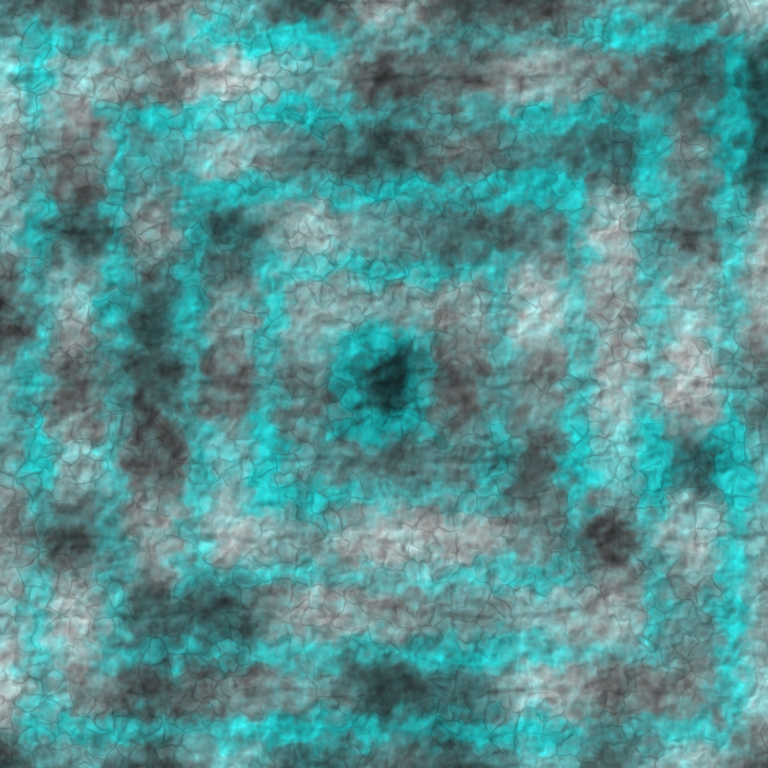
Give the GLSL for this texture, as a three.js fragment shader.

```glsl
// Weathered stone in concentric square bands, ten cells across and down.
// Value noise tones each cell, a cosine of the square distance lays cyan seams,
// and warped fractal noise with soft Voronoi cracks roughens the surface.
varying vec2 vUv;

float hash(vec2 p) {
  return fract(sin(dot(p, vec2(127.1, 311.7))) * 43758.5453);
}

float noise(vec2 p) {
  vec2 i = floor(p), f = fract(p);
  f = f * f * (3.0 - 2.0 * f);
  return mix(mix(hash(i), hash(i + vec2(1.0, 0.0)), f.x),
             mix(hash(i + vec2(0.0, 1.0)), hash(i + 1.0), f.x), f.y);
}

float fbm(vec2 p) {
  float sum = 0.0, amp = 0.57;
  for (int i = 0; i < 3; i++) {
    sum += amp * noise(p);
    p = mat2(1.6, 1.2, -1.2, 1.6) * p + 7.3;
    amp *= 0.5;
  }
  return sum;
}

// Gap between the two nearest scattered points: zero along a crack
float crackGap(vec2 p) {
  vec2 cell = floor(p);
  float nearest = 8.0, second = 8.0;
  for (int y = -1; y <= 1; y++) {
    for (int x = -1; x <= 1; x++) {
      vec2 id = cell + vec2(float(x), float(y));
      float d = length(id + vec2(hash(id), hash(id + 19.7)) - p);
      second = min(second, max(nearest, d));
      nearest = min(nearest, d);
    }
  }
  return second - nearest;
}

void main() {
  // Ragged cell coordinates, with the origin in the middle cell
  vec2 grid = (vUv - 0.5) * 10.0;
  vec2 warp = vec2(fbm(vUv * 48.0), fbm(vUv * 48.0 + 41.0)) - 0.5;
  vec2 p = grid + warp * 0.5;
  float ring = max(abs(p.x), abs(p.y));
  float seam = 0.5 - 0.5 * cos(6.28318 * ring);
  seam *= seam;

  // Cell brightness: lighter in the seams, with mottling and a dark core
  float mottle = fbm(vUv * 56.0 + 13.0) - 0.5;
  float tone = mix(0.1 + 0.9 * noise(p + vec2(217.0, 64.0)), 0.62, 0.45 * seam);
  vec2 core = p - vec2(0.12, 0.0);
  tone = mix(tone, 0.0, 0.95 * exp(-5.0 * dot(core, core)));
  tone = clamp(tone + 0.36 * mottle, 0.0, 1.0);

  // Cyan collects in the seams and washes thinly over the cells
  float spread = noise(p + vec2(31.0, 158.0));
  float tint = 0.1 + seam * mix(0.15, 0.75, spread) + 0.4 * smoothstep(0.2, 1.0, spread);
  tint = clamp(tint + 0.45 * mottle, 0.04, 0.92);
  vec3 stone = mix(vec3(0.15, 0.15, 0.15), vec3(0.79, 0.79, 0.79), tone);
  vec3 cyan = mix(vec3(0.0, 0.3, 0.31), vec3(0.16, 0.92, 0.92), 0.75 * tone + 0.2 * seam);
  vec3 color = mix(stone, cyan, tint);

  // Fine relief lit from the upper left
  vec2 grain = vUv * 64.0 + warp * 0.8;
  float relief = fbm(grain) - fbm(grain + vec2(-0.25, 0.3));
  color *= 1.05 + 0.6 * relief + 0.2 * mottle;

  // Soft curled cracks, and faint broken lines along the band centres
  float crack = 1.0 - smoothstep(0.0, 0.24, crackGap(vUv * 42.0 + warp * 0.9));
  color *= 1.0 - 0.15 * crack * smoothstep(0.2, 0.7, noise(vUv * 26.0 + 5.0));
  float wave = grid.y + 0.14 * (noise(vUv * 34.0 + 9.0) - 0.5);
  float line = 1.0 - smoothstep(0.0, 0.07, abs(fract(wave + 0.5) - 0.5));
  color *= 1.0 - 0.15 * line * smoothstep(0.3, 0.75, noise(vUv * 14.0 + 31.0));

  gl_FragColor = vec4(clamp(color, 0.0, 1.0), 1.0);
}
```
